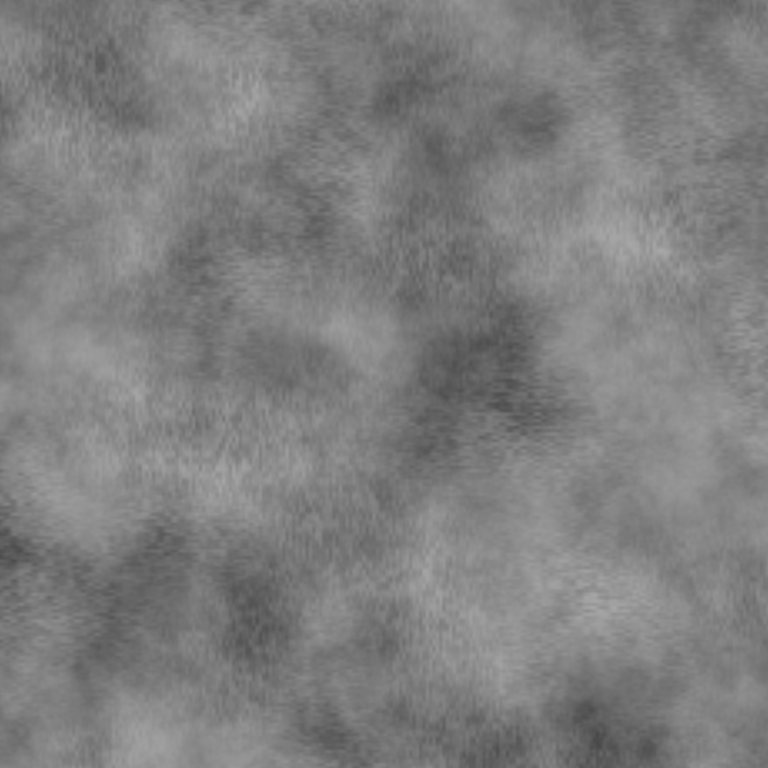
This texture is drawn by a three.js fragment shader. Its source:

```glsl
// Soft grey cloud texture with smoky patches and a faint fine grain.
varying vec2 vUv;

float hash(vec2 cell) {
  vec3 p = fract(vec3(cell.xyx) * 0.1031);
  p += dot(p, p.yzx + 33.33);
  return fract((p.x + p.y) * p.z);
}

// Smooth value noise, centred on zero.
float valueNoise(vec2 p) {
  vec2 cell = floor(p);
  vec2 f = fract(p);
  vec2 blend = f * f * (3.0 - 2.0 * f);
  float low = mix(hash(cell), hash(cell + vec2(1.0, 0.0)), blend.x);
  float high = mix(hash(cell + vec2(0.0, 1.0)), hash(cell + 1.0), blend.x);
  return mix(low, high, blend.y) - 0.5;
}

// Layered octaves, each slightly turned to hide the lattice.
float clouds(vec2 p) {
  mat2 turn = mat2(0.921, 0.389, -0.389, 0.921);
  float sum = 0.0;
  float amplitude = 1.0;
  for (int octave = 0; octave < 6; octave++) {
    sum += amplitude * valueNoise(p);
    p = turn * p * 2.03 + vec2(17.3, 41.7);
    amplitude *= 0.63;
  }
  return sum;
}

void main() {
  // Broad tones, with the dark patches a little deeper than the light ones
  float tone = 0.2 * clouds(vUv * 5.8 + vec2(23.4, 61.8));
  tone -= 0.8 * tone * tone;

  // Fine grain that comes and goes in patches, woven from upright and level threads
  float patchiness = 0.7 + 1.2 * valueNoise(vUv * 9.0 + 80.0);
  float upright = valueNoise(vUv * vec2(230.0, 110.0) + 130.0);
  float level = valueNoise(vUv * vec2(110.0, 230.0) + 370.0);
  float weave = smoothstep(-0.2, 0.2, valueNoise(vUv * 7.0 + 50.0));
  float grain = 0.085 * patchiness * mix(upright, level, weave);

  gl_FragColor = vec4(vec3(0.506 + tone + grain), 1.0);
}
```
